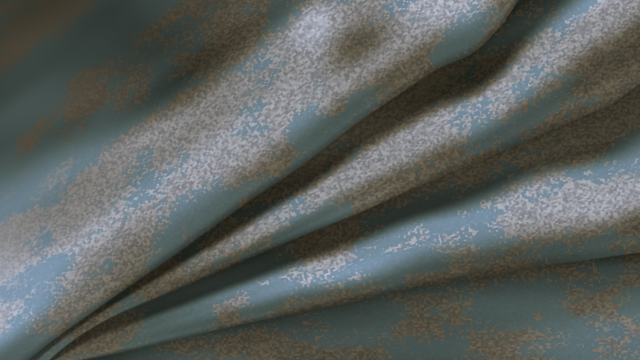
This texture is drawn by a Shadertoy shader. Its source:

```glsl
// Draped satin brocade: four overlapping folds fanning out from the lower left.
// Each fold is lit by a cross profile, then covered with a ragged metallic foil
// made by thresholding stretched fractal noise with a fine woven speckle.

const vec3 SATIN_DARK  = vec3(0.11, 0.125, 0.105);
const vec3 SATIN_MID   = vec3(0.31, 0.37, 0.36);
const vec3 SATIN_LIGHT = vec3(0.49, 0.59, 0.68);
const vec3 FOIL_DARK   = vec3(0.16, 0.14, 0.10);
const vec3 FOIL_MID    = vec3(0.37, 0.34, 0.28);
const vec3 FOIL_LIGHT  = vec3(0.66, 0.67, 0.72);
const vec2 PATCH_SCALE = vec2(4.5, 8.5);     // foil patches, along and across a fold
const vec2 WEAVE_SCALE = vec2(150.0, 190.0); // woven speckle
const vec2 STREAK_SCALE = vec2(2.5, 15.0);   // soft wrinkles along a fold
const float VALLEY_LIGHT = 0.13;
const float LIP_LIGHT = 0.45;
const int LAST_FOLD = 3;

float hash(vec2 p) {
    vec3 q = fract(vec3(p.xyx) * 0.1031);
    q += dot(q, q.yzx + 33.33);
    return fract((q.x + q.y) * q.z);
}

float noise(vec2 p) {
    vec2 i = floor(p), f = fract(p);
    f = f * f * (3.0 - 2.0 * f);
    return mix(mix(hash(i), hash(i + vec2(1, 0)), f.x),
               mix(hash(i + vec2(0, 1)), hash(i + vec2(1, 1)), f.x), f.y);
}

float fbm(vec2 p) {
    float sum = 0.0, amp = 1.0, total = 0.0;
    for (int i = 0; i < 6; i++) {
        sum += amp * noise(p);
        total += amp;
        p = p * 2.03 + 17.3;
        amp *= 0.64;
    }
    return sum / total;
}

vec2 rotate(vec2 p, float a) {
    float c = cos(a), s = sin(a);
    return vec2(c * p.x + s * p.y, c * p.y - s * p.x);
}

vec3 ramp(vec3 dark, vec3 middle, vec3 light, float l) {
    return mix(mix(dark, middle, clamp(2.0 * l, 0.0, 1.0)),
               light, clamp(2.0 * l - 1.0, 0.0, 1.0));
}

float blob(vec2 p, vec2 centre, vec2 size) {
    vec2 d = (p - centre) / size;
    return exp(-dot(d, d));
}

// Height of the lower edge of each fold, 0 is the topmost
float foldEdge(int k, float x) {
    float wobble = 0.012 * (noise(vec2(x * 6.0, float(k) * 7.0)) - 0.5);
    if (k == 0) {
        float dip = (x - 1.32) / 0.08;
        return wobble - 0.055 + 0.715 * x - 0.035 * exp(-dip * dip)
             + 0.6 * max(x - 1.40, 0.0);
    }
    if (k == 1) {
        float bend = max(0.35 - x, 0.0);
        return wobble + 0.42 + 0.425 * (x - 1.02) - 1.1 * bend * bend
             + 0.3 * max(x - 1.70, 0.0);
    }
    return wobble + 0.10 + 0.225 * (x - 0.694) - 0.07 * max(x - 1.15, 0.0);
}

// Broad sheet above the first edge
float sheetLight(vec2 p) {
    float h = p.y - foldEdge(0, p.x);
    float top = 0.47 + 0.58 * p.x + 0.12 * (noise(p * 4.0) - 0.5);
    float l = mix(0.27, LIP_LIGHT, smoothstep(0.0, 0.03, h));
    l += 0.34 * smoothstep(0.05, 0.15, h);
    l = mix(l, 0.12 + 0.22 * noise(p * vec2(4.0, 7.0) + 3.0),
            smoothstep(top - 0.12, top + 0.09, p.y));
    l += 0.22 * blob(p, vec2(0.0, 0.10), vec2(0.30, 0.20));
    l += 0.25 * blob(p, vec2(0.87, 0.95), vec2(0.06, 0.12));
    l += 0.15 * blob(p, vec2(1.27, 0.97), vec2(0.15, 0.06));
    return l - 0.42 * blob(rotate(p - vec2(1.0, 0.88), 0.6), vec2(0.0), vec2(0.12, 0.05));
}

float foldLight(int k, vec2 p) {
    if (k == 0) return sheetLight(p);
    float gap = max(foldEdge(k - 1, p.x) - p.y, 0.0);
    float crease = 1.0 - 0.6 * exp(-gap / 0.015);
    if (k == LAST_FOLD) {
        float glow = smoothstep(0.06, 0.22, gap) * smoothstep(1.2, 1.7, p.x);
        return crease * (mix(0.17, 0.38, smoothstep(0.0, 0.12, gap)) + 0.35 * glow);
    }
    // Cross profile: dim lip, bright crown, dark valley
    float low = foldEdge(k, p.x);
    float t = (p.y - low) / max(gap + p.y - low, 0.03);
    float u = t + 0.12 * (noise(p * 6.0) - 0.5);
    float l = mix(0.25, LIP_LIGHT, smoothstep(0.0, 0.10, t));
    l += 0.46 * smoothstep(0.16, 0.40, u) * smoothstep(0.25, 0.8, p.x);
    return crease * mix(l, VALLEY_LIGHT, smoothstep(0.55, 0.76, u));
}

vec3 fabric(int k, vec2 p) {
    float angle = 0.62 - 0.19 * float(k);
    vec2 q = rotate(p, angle) + float(k) * vec2(5.3, 3.7);
    float focus = smoothstep(-0.1, 0.6, p.x + 0.35 - 0.55 * p.y);
    float light = foldLight(k, p) + 0.26 * (noise(q * STREAK_SCALE) - 0.5);

    // Foil mask, denser on lit crowns and thinner at the left of the sheet
    float weave = noise(q * WEAVE_SCALE);
    float cover = 0.49 + 0.10 * smoothstep(0.45, 0.85, light);
    if (k == 0) cover -= 0.11 * (1.0 - smoothstep(0.3, 0.8, p.x));
    float grain = focus * (weave - 0.5);
    float field = fbm(q * PATCH_SCALE) + 0.17 * grain + 0.6 * (cover - 0.5) - 0.5;
    float width = mix(0.12, 0.045, focus);
    float foil = smoothstep(-width, width, field);

    vec3 satin = ramp(SATIN_DARK, SATIN_MID, SATIN_LIGHT, light);
    vec3 metal = ramp(FOIL_DARK, FOIL_MID, FOIL_LIGHT, light);
    metal *= 1.0 + 0.38 * grain;
    return mix(satin * (1.0 + 0.06 * grain), metal, 0.92 * foil);
}

void mainImage(out vec4 fragColor, in vec2 fragCoord) {
    vec2 p = fragCoord / iResolution.y;
    float soft = 1.2 / iResolution.y + 0.001;
    vec3 color = fabric(LAST_FOLD, p);
    for (int k = LAST_FOLD - 1; k >= 0; k--) {
        float over = smoothstep(-soft, soft, p.y - foldEdge(k, p.x));
        if (over > 0.0) color = mix(color, fabric(k, p), over);
    }
    fragColor = vec4(clamp(color, 0.0, 1.0), 1.0);
}
```
